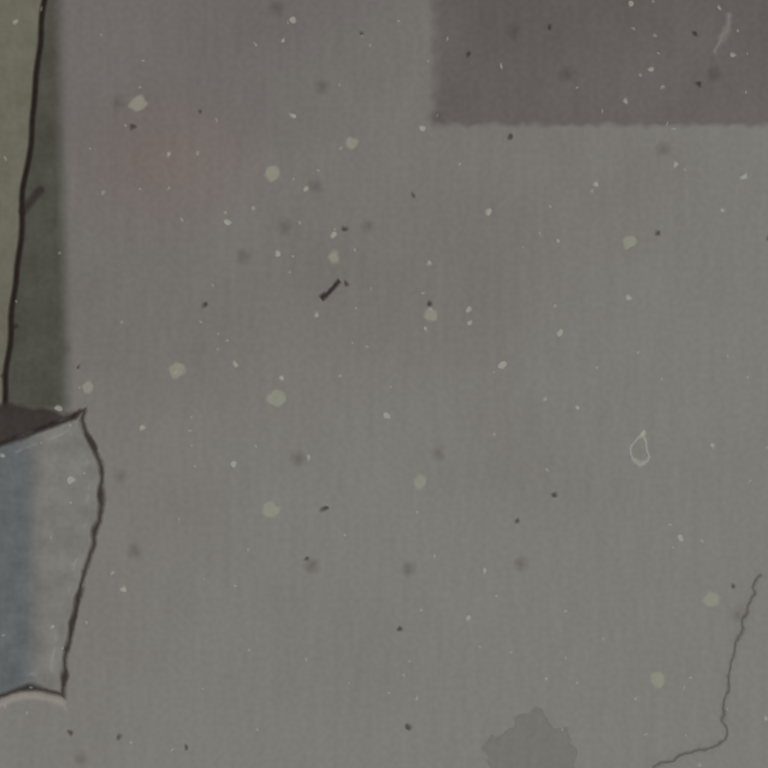
Write a Shadertoy shader that draws this texture.

```glsl
const vec3 PALE_GRAY = vec3(0.490, 0.482, 0.460);
const vec3 WARM_GRAY = vec3(0.418, 0.398, 0.386);
const vec3 DARK_PATCH = vec3(0.372, 0.346, 0.338);
const vec3 MOSS_SHADE = vec3(0.300, 0.300, 0.272);
const vec3 MOSS_LIGHT = vec3(0.405, 0.400, 0.350);
const vec3 BLUE_GRAY = vec3(0.375, 0.390, 0.390);
const vec3 CRACK = vec3(0.160, 0.135, 0.125);
const vec3 CHALK = vec3(0.640, 0.630, 0.590);
const vec3 LICHEN = vec3(0.560, 0.560, 0.500);

vec2 hash2(vec2 p) {
    vec3 q = fract(p.xyx * vec3(0.1031, 0.1030, 0.0973));
    q += dot(q, q.yzx + 33.33);
    return fract((q.xx + q.yz) * q.zy);
}

float gradDot(vec2 cell, vec2 corner, vec2 f) {
    float angle = 6.2832 * hash2(cell + corner + 57.0).x;
    return dot(vec2(cos(angle), sin(angle)), f - corner);
}

float gradientNoise(vec2 p) {
    vec2 i = floor(p), f = fract(p);
    vec2 u = f * f * f * (f * (f * 6.0 - 15.0) + 10.0);
    float low = mix(gradDot(i, vec2(0, 0), f), gradDot(i, vec2(1, 0), f), u.x);
    float high = mix(gradDot(i, vec2(0, 1), f), gradDot(i, vec2(1, 1), f), u.x);
    return mix(low, high, u.y);
}

float fbm(vec2 p) {
    float sum = 0.0, amp = 0.6;
    for (int i = 0; i < 4; i++) {
        sum += amp * gradientNoise(p);
        p = p * 2.03 + 17.3;
        amp *= 0.5;
    }
    return sum;
}

// Coverage of a shape whose signed distance is d
float inside(float d, float soft) {
    return 1.0 - smoothstep(-soft, soft, d);
}

float segment(vec2 p, vec2 a, vec2 b) {
    vec2 ab = b - a;
    return length(p - a - ab * clamp(dot(p - a, ab) / dot(ab, ab), 0.0, 1.0));
}

// Randomly placed blobs; density is the share of occupied cells
float scatter(vec2 p, float cells, float density, float radius, float soft, float seed) {
    float cover = 0.0;
    vec2 base = floor(p * cells);
    for (int y = -1; y <= 1; y++)
    for (int x = -1; x <= 1; x++) {
        vec2 cell = base + vec2(x, y);
        vec2 pick = hash2(cell + seed);
        vec2 center = (cell + hash2(cell + seed + 31.7)) / cells;
        float d = length((p - center) * vec2(1.0, 0.75 + 0.4 * pick.y));
        float r = radius * mix(0.45, 1.0, pick.y);
        cover = max(cover, step(pick.x, density) * inside(d - r, soft));
    }
    return cover;
}

vec3 wall(vec2 p) {
    float cloud = fbm(p * 4.0 + 3.0);
    float light = smoothstep(-0.15, 0.95, 0.5 * p.x + 0.75 * (1.0 - p.y) + 0.45 * cloud);
    vec3 color = mix(WARM_GRAY, PALE_GRAY, light);
    float rust = inside(length((p - vec2(0.22, 0.79)) * vec2(1.0, 1.3)) - 0.06, 0.12);
    color += vec3(0.022, -0.008, -0.008) * rust;
    vec2 q = p + 0.006 * gradientNoise(p * 60.0);
    float patchMask = smoothstep(0.555, 0.575, q.x) * smoothstep(0.832, 0.842, q.y);
    color = mix(color, DARK_PATCH + 0.06 * cloud, 0.85 * patchMask);
    float stain = length((q - vec2(0.69, 0.015)) * vec2(1.0, 0.95)) - 0.052 + 0.03 * fbm(p * 22.0);
    color -= 0.035 * inside(stain, 0.003) + 0.03 * inside(abs(stain) - 0.001, 0.003);
    return color;
}

vec3 addSpecks(vec3 color, vec2 p) {
    vec2 q = p + 0.004 * vec2(gradientNoise(p * 95.0), gradientNoise(p * 95.0 + 40.0));
    float upperLeft = smoothstep(-0.1, 0.6, p.y - 0.55 * p.x);
    color = mix(color, CRACK, 0.22 * scatter(q, 13.0, 0.16, 0.008, 0.009, 11.0));
    color = mix(color, CRACK, 0.55 * scatter(q, 17.0, 0.09, 0.004, 0.003, 23.0));
    color = mix(color, LICHEN, 0.75 * scatter(q, 9.0, 0.04 + 0.14 * upperLeft, 0.012, 0.003, 5.0));
    color = mix(color, CHALK, 0.70 * scatter(q, 22.0, 0.07 + 0.07 * upperLeft, 0.0045, 0.002, 71.0));
    return mix(color, CHALK, 0.5 * scatter(q, 38.0, 0.09, 0.0022, 0.0018, 93.0));
}

// Chips, scratches and the branching crack at lower right
vec3 addMarks(vec3 color, vec2 p) {
    vec2 q = p + 0.014 * vec2(fbm(p * 28.0), fbm(p * 28.0 + 9.0));
    float gouge = segment(q, vec2(0.418, 0.612), vec2(0.442, 0.634));
    color = mix(color, CRACK, 0.8 * inside(gouge - 0.003, 0.003));
    float split = min(segment(q, vec2(0.99, 0.25), vec2(0.945, 0.12)),
                  min(segment(q, vec2(0.945, 0.12), vec2(0.942, 0.035)),
                      segment(q, vec2(0.942, 0.035), vec2(0.85, 0.0))));
    color = mix(color, CRACK, 0.42 * inside(split - 0.001, 0.003) + 0.10 * inside(split, 0.016));
    float ring = abs(length((q - vec2(0.834, 0.412)) * vec2(1.0, 0.65)) - 0.011);
    color = mix(color, CHALK, 0.75 * inside(ring - 0.001, 0.0025));
    float scratch = segment(q, vec2(0.932, 0.93), vec2(0.952, 0.98));
    return mix(color, CHALK, 0.35 * inside(scratch - 0.002, 0.004));
}

// Mossy strip at upper left, split by a long crack
vec3 addStrip(vec3 color, vec2 p) {
    float rough = gradientNoise(vec2(p.y * 14.0, 2.0));
    float crackX = mix(0.005, 0.058, (p.y - 0.48) / 0.52) + 0.008 * rough;
    float above = smoothstep(0.455, 0.475, p.y);
    float mottled = 0.05 * fbm(p * 25.0);
    color = mix(color, MOSS_SHADE + mottled, above * inside(p.x - 0.087 + 0.02 * (p.y - 0.5), 0.012));
    color = mix(color, MOSS_LIGHT + mottled, above * inside(p.x - crackX, 0.003));
    float chip = segment(p, vec2(0.030, 0.725), vec2(0.052, 0.752)) - 0.005;
    color = mix(color, CRACK + 0.07, above * inside(chip, 0.004));
    return mix(color, CRACK, above * inside(abs(p.x - crackX) - 0.0035, 0.003));
}

// Raised block at lower left with a worn, shadowed rim
vec3 addBlock(vec3 color, vec2 p) {
    float rough = fbm(p * 32.0);
    float t = (p.y - 0.1) / 0.35;
    float side = p.x - 0.083 - 0.05 * smoothstep(0.0, 0.8, t) + 0.025 * smoothstep(0.82, 1.0, t) + 0.007 * rough;
    float top = p.y - 0.42 - 0.4 * p.x + 0.008 * rough;
    float bottom = 0.093 + 0.012 * sin(p.x * 38.0) - p.y + 0.006 * rough;
    float d = max(side, max(top, bottom));
    vec3 face = mix(BLUE_GRAY, PALE_GRAY - 0.02, smoothstep(0.025, 0.065, p.x));
    color = mix(color, face + 0.07 * rough, inside(d, 0.004));
    float wedge = max(abs(p.y - 0.448 - 0.1 * p.x) - 0.026 + 0.22 * p.x, p.x - 0.1);
    color = mix(color, CRACK + 0.06, 0.9 * inside(wedge + 0.01 * rough, 0.005));
    float rimWidth = 0.0025 + 0.006 * max(0.0, gradientNoise(p * 38.0));
    color = mix(color, CRACK, 0.75 * inside(abs(d) - rimWidth, 0.004));
    float lip = max(abs(bottom - 0.011) - 0.004, p.x - 0.085);
    color = mix(color, CHALK - vec3(0.05, 0.08, 0.07), 0.65 * inside(lip, 0.004));
    return mix(color, CHALK, 0.35 * inside(abs(d + 0.016) - 0.001, 0.004) * smoothstep(0.0, 0.25, rough));
}

void mainImage(out vec4 fragColor, in vec2 fragCoord) {
    vec2 p = fragCoord / iResolution.xy;
    vec3 color = addMarks(wall(p), p);
    color = addBlock(addStrip(color, p), p);
    color = addSpecks(color, p);
    color += 0.012 * gradientNoise(p * vec2(90.0, 12.0)) + 0.016 * gradientNoise(p * 130.0);
    fragColor = vec4(color, 1.0);
}
```
